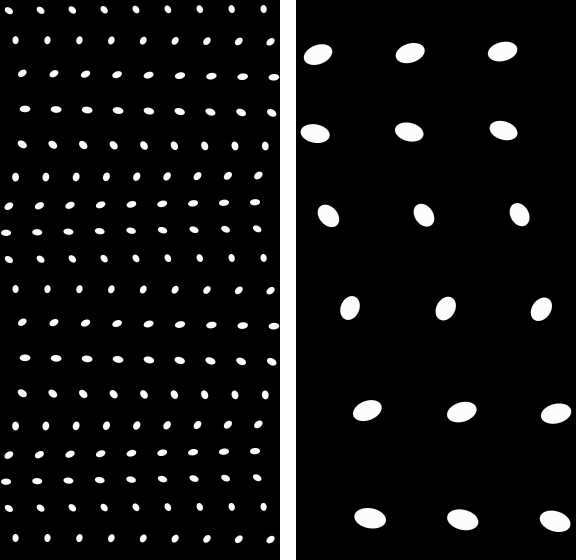
Left, the full canvas; right, a detail of the centre.
Give the GLSL for this pattern, as a WebGL 1 fragment shader.

```glsl
precision highp float;
// A sheet of small white ellipsoids, one per grid cell, each circling its cell
// on a foreshortened orbit. The orbit angle advances a fixed step per cell in
// reading order, and each body points its long axis outward along the orbit.

#define GRID vec2(9.0, 18.0)   // cells across and down
#define STEPS_PER_TURN 72.0    // cells in one full orbit
#define ORBIT_RADIUS 0.305     // in cell widths
#define FORESHORTEN 0.66       // vertical squash of the orbit plane
#define LONG_RADIUS 0.166
#define SHORT_RADIUS 0.103
#define NEAR_GROWTH 0.045      // size change between far and near side
#define SIDE_TILT 0.009        // right side of the orbit sits a little lower
#define RAISE 0.008            // lift of the orbit centre
#define INK vec3(0.99)

uniform vec2 u_resolution;

const float TAU = 6.2831853;

// Approximate signed distance to the silhouette of an ellipsoid whose
// unit long axis projects to the vector "axis".
float ellipsoidDistance(vec2 p, vec2 axis, float longR, float shortR) {
  float b2 = shortR * shortR;
  float stretch = longR * longR - b2;
  float along = stretch * dot(axis, p) / (b2 + stretch * dot(axis, axis));
  vec2 slope = (p - axis * along) / b2;
  float level = sqrt(max(dot(p, slope), 0.0));
  return (level - 1.0) * level / max(length(slope), 1e-4);
}

void main() {
  vec2 gridPos = gl_FragCoord.xy / u_resolution * GRID;
  vec2 cell = floor(gridPos);
  vec2 local = fract(gridPos) - 0.5;

  // Rows count downward while the vertical coordinate counts upward.
  float index = cell.x - GRID.x * cell.y;
  float phase = TAU * mod(index, STEPS_PER_TURN) / STEPS_PER_TURN;
  float s = sin(phase);
  float c = cos(phase);

  // Orbit position, outward axis and size with depth.
  vec2 axis = vec2(s, FORESHORTEN * c);
  vec2 center = ORBIT_RADIUS * axis + vec2(0.0, RAISE - SIDE_TILT * s);
  float size = 1.0 + NEAR_GROWTH * (0.7 * s - c);

  float dist = ellipsoidDistance(local - center, axis,
                                 LONG_RADIUS * size, SHORT_RADIUS * size);

  // One-pixel edge smoothing.
  float pixel = GRID.x / u_resolution.x;
  float cover = clamp(0.5 - dist / pixel, 0.0, 1.0);
  gl_FragColor = vec4(INK * cover, 1.0);
}
```
